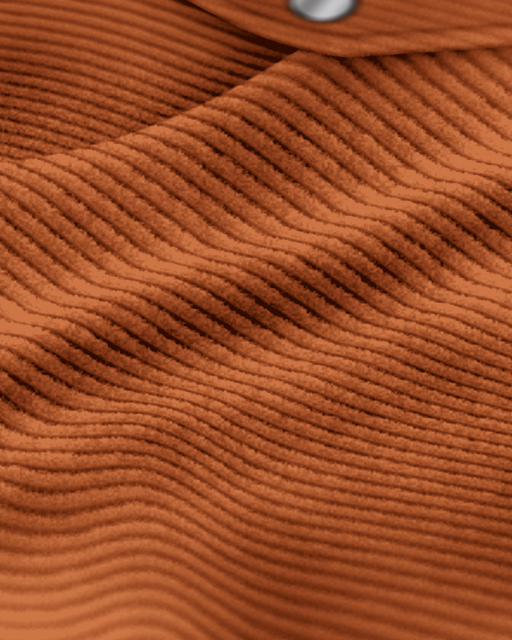
A WebGL 2 fragment shader for this texture:

```glsl
#version 300 es
precision highp float;
// Draped rust corduroy: folded ribs with soft pile, a hemmed flap and a plain snap.
uniform vec2 u_resolution;
out vec4 fragColor;

const vec3 GROOVE = vec3(0.18, 0.04, 0.00);
const vec3 SHADE = vec3(0.40, 0.15, 0.04);
const vec3 RUST = vec3(0.53, 0.23, 0.10);
const vec3 COPPER = vec3(0.65, 0.32, 0.16);
const vec3 GLOW = vec3(0.76, 0.42, 0.24);
const vec3 STEEL_DARK = vec3(0.34, 0.32, 0.32);
const vec3 STEEL_LIGHT = vec3(0.80, 0.80, 0.81);

const float RIB_PITCH = 0.0295;   // in canvas heights
const float FAR_PITCH = 0.0195;
const float FOLD_SLOPE = 0.33;    // folds climb to the right
const float FACE_STRETCH = 0.27;  // ribs widen on the fold faces
const float BASE_TONE = 3.18;
const float FOLD_LIGHT = 1.8;
const float PILE_GRAIN = 1.4;
// Each fold: position, width, strength
const vec3 FOLDS[3] = vec3[3](vec3(0.520, 0.023, 0.80),
                              vec3(0.715, 0.026, 0.55),
                              vec3(0.950, 0.160, 0.34));
const vec2 SNAP_CENTER = vec2(0.505, 0.004);
const vec2 SNAP_RADII = vec2(0.052, 0.029);

float hash(vec2 p) {
    vec3 q = fract(vec3(p.xyx) * 0.1031);
    q += dot(q, q.yzx + 33.33);
    return fract((q.x + q.y) * q.z);
}

float noise(vec2 p) {
    vec2 i = floor(p), f = fract(p);
    f = f * f * (3.0 - 2.0 * f);
    return mix(mix(hash(i), hash(i + vec2(1, 0)), f.x),
               mix(hash(i + vec2(0, 1)), hash(i + vec2(1, 1)), f.x), f.y);
}

float bell(float x, float width) { return exp(-x * x / (width * width)); }

// Tone lost in the groove plus the rounded light on the rib
float ribTone(float phase, float blur) {
    float f = fract(phase);
    float edge = abs(f - 0.5) * 2.0;
    float groove = smoothstep(mix(0.52, 0.10, blur), 1.0, edge);
    float roundLight = 0.45 * sin(6.2832 * f) * (1.0 - edge * 0.4);
    return (roundLight - 2.05 * groove) * mix(1.0, 0.50, blur);
}

vec3 clothColor(float tone) {
    vec3 c = mix(GROOVE, SHADE, clamp(tone, 0.0, 1.0));
    c = mix(c, RUST, clamp(tone - 1.0, 0.0, 1.0));
    c = mix(c, COPPER, clamp(tone - 2.0, 0.0, 1.0));
    return mix(c, GLOW, clamp(tone - 3.0, 0.0, 1.4));
}

void main() {
    // x to the right, v downward from the top edge, both in canvas heights
    float x = gl_FragCoord.x / u_resolution.y;
    float v = 1.0 - gl_FragCoord.y / u_resolution.y;
    vec2 p = vec2(x, v);
    float px = 1.0 / u_resolution.y;

    // Focus and pile
    float blur = max(smoothstep(0.22, 0.02, v), smoothstep(0.64, 0.98, v));
    float fine = noise(p * vec2(210.0, 250.0)) + 0.6 * noise(p * 370.0 + 17.0) - 0.8;
    float patches = noise(p * vec2(38.0, 48.0)) - 0.5;
    float broad = noise(p * vec2(5.0, 8.0) + 4.0) - 0.5;
    float grain = fine * mix(1.0, 0.22, blur);

    // Near cloth: folds bend and compress the ribs
    float q = v + FOLD_SLOPE * x + 0.009 * sin(11.0 * x - 0.8);
    float crest = v - (0.254 - 0.10 * x - 0.60 * x * x);
    float ribSlope = mix(0.47, 0.15, smoothstep(0.43, 1.05, v));
    float surface = v - ribSlope * (x - 0.12) - FACE_STRETCH * q;
    surface += 0.021 * tanh(crest / 0.035);
    surface += 0.072 * bell(x - 0.24, 0.12) * smoothstep(0.52, 0.78, v);
    float light = 0.45 * bell(crest - 0.012, 0.025) - 0.25 * bell(crest - 0.11, 0.06);
    for (int i = 0; i < 3; i++) {
        float w = FOLDS[i].y, strength = FOLDS[i].z, d = q - FOLDS[i].x;
        surface += strength * w * tanh(d / w);
        light += strength * (0.9 * bell(d + 0.4 * w, 1.7 * w) - 1.0 * bell(d - 4.0 * w, 2.4 * w));
    }
    light += 0.35 * smoothstep(0.45, 0.05, x) * smoothstep(0.65, 0.90, v);
    // Shaded flank beside the lower hump
    light -= 0.50 * bell(x - 0.44, 0.13) * smoothstep(0.68, 0.90, v);
    float nearTone = BASE_TONE + FOLD_LIGHT * light
        + ribTone(surface / RIB_PITCH + 0.08 * grain + 0.10 * patches, blur);

    // Far cloth behind the first crest
    float farSurface = v - 0.24 * x + 0.012 * sin(9.0 * x + 6.0 * v);
    float farTone = BASE_TONE - 0.45 + ribTone(farSurface / FAR_PITCH + 0.1 * patches, 0.25 + 0.5 * blur)
        - 1.3 * bell(crest, 0.055) * smoothstep(0.05, 0.40, x);
    float tone = mix(farTone, nearTone, smoothstep(-0.003, 0.003, crest));

    // Flap with a rolled hem, and its shadow below
    float hem = 0.09 - 0.9 * pow(max(0.55 - x, 0.0), 1.7) - 0.07 * max(x - 0.55, 0.0);
    float below = v - hem;
    tone -= 2.2 * exp(-max(below, 0.0) / 0.018);
    float flapTone = BASE_TONE - 0.45
        + 0.45 * ribTone((v - 0.25 * x) / FAR_PITCH, 0.8)
        + 0.65 * bell(below + 0.017, 0.010) - 0.8 * bell(below + 0.034, 0.005)
        - 1.3 * smoothstep(-0.010, 0.0, below);
    tone = mix(flapTone, tone, smoothstep(-0.002, 0.002, below));

    // Wear and pile variation
    tone += PILE_GRAIN * grain + 0.6 * patches * (1.0 - 0.5 * blur) + 1.4 * broad;
    vec3 color = clothColor(tone);

    // Snap: bright disc with a darker lower rim
    vec2 s = (p - SNAP_CENTER) / SNAP_RADII;
    float r = length(s);
    float soft = 0.06 + px / SNAP_RADII.y;
    float shine = 0.65 + 0.30 * sin(4.0 * s.x + 2.0 * s.y) - 0.55 * smoothstep(0.70, 0.95, r);
    color *= 1.0 - 0.45 * smoothstep(1.35, 0.95, r);
    color = mix(color, mix(STEEL_DARK, STEEL_LIGHT, shine), smoothstep(1.0 + soft, 1.0 - soft, r));
    fragColor = vec4(color, 1.0);
}
```
